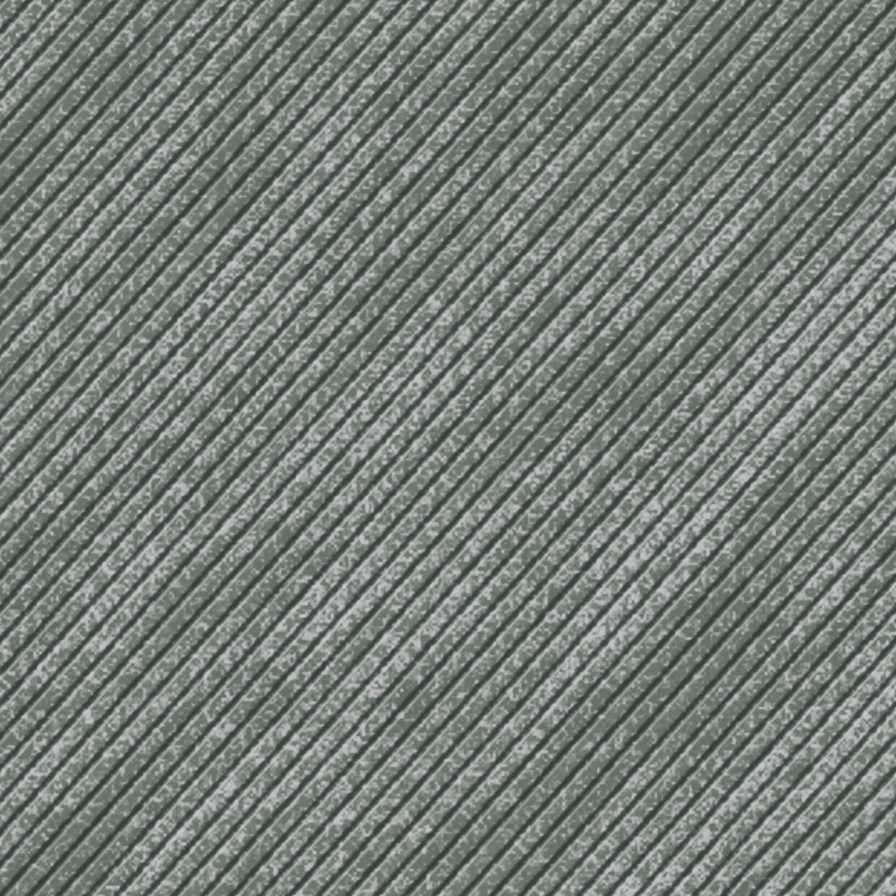
This texture is drawn by a three.js fragment shader. Its source:

```glsl
varying vec2 vUv;

const vec2 STRIPES = vec2(31.0, 28.0);  // repeats across and down
const float GROOVE_CORE = 0.02;         // widths in fractions of one stripe
const float GROOVE_EDGE = 0.22;
const float RIM_CENTER = 0.24;
const float RIM_WIDTH = 0.13;
const float RIM_STRENGTH = 0.75;
const float GRAIN_SCALE = 205.0;
const float FINE_GRAIN_SCALE = 310.0;
const vec2 STREAK_SCALE = vec2(2.4, 10.0);
const vec2 SCRATCH_SCALE = vec2(7.0, 32.0);

const vec3 PAINT_DARK = vec3(0.36, 0.41, 0.37);
const vec3 PAINT_LIGHT = vec3(0.50, 0.54, 0.50);
const vec3 WORN_COLOR = vec3(0.80, 0.79, 0.81);
const vec3 GROOVE_COLOR = vec3(0.20, 0.23, 0.22);
const vec3 RIM_COLOR = vec3(0.77, 0.80, 0.78);

float hash(vec2 p) {
  return fract(sin(dot(p, vec2(127.1, 311.7))) * 43758.5453);
}

float noise(vec2 p) {
  vec2 cell = floor(p);
  vec2 f = fract(p);
  f = f * f * (3.0 - 2.0 * f);
  float low = mix(hash(cell), hash(cell + vec2(1.0, 0.0)), f.x);
  float high = mix(hash(cell + vec2(0.0, 1.0)), hash(cell + vec2(1.0, 1.0)), f.x);
  return mix(low, high, f.y);
}

void main() {
  // Slanted frame: x runs along the stripes, y across them
  float stripePos = STRIPES.x * vUv.x - STRIPES.y * vUv.y;
  float alongPos = STRIPES.y * vUv.x + STRIPES.x * vUv.y;
  vec2 slanted = vec2(alongPos, stripePos) * 2.0 / (STRIPES.x + STRIPES.y);
  float offset = stripePos - floor(stripePos + 0.5);
  float bandId = floor(stripePos);

  // Wear drawn out along the stripes, varied per stripe
  float streak = noise(slanted * STREAK_SCALE + 13.7);
  float scratch = noise(slanted * SCRATCH_SCALE + 41.3);
  float stripeWear = noise(vec2(slanted.x * 4.0, bandId * 7.0 + 0.5));
  float wear = 0.45 * streak + 0.25 * scratch + 0.30 * stripeWear;
  wear = smoothstep(0.10, 0.95, wear);

  // Grain shows through more where the paint is worn
  float grain = 0.55 * noise(vUv * GRAIN_SCALE)
              + 0.45 * noise(vUv * FINE_GRAIN_SCALE + 71.0);
  float threshold = mix(0.50, 0.16, wear);
  float speckle = smoothstep(threshold, threshold + 0.62, grain);

  vec3 color = mix(PAINT_DARK, PAINT_LIGHT, 0.4 * scratch + 0.6 * grain);
  color = mix(color, WORN_COLOR, 0.85 * speckle);

  // Bright rim beside each groove
  float rim = 1.0 - smoothstep(0.0, RIM_WIDTH, abs(offset - RIM_CENTER));
  color = mix(color, RIM_COLOR, rim * RIM_STRENGTH * (0.5 + 0.5 * wear));

  // Dark groove with a soft, slightly uneven edge
  float rough = 0.06 * (grain - 0.5);
  float groove = 1.0 - smoothstep(GROOVE_CORE, GROOVE_EDGE, abs(offset) + rough);
  color = mix(color, GROOVE_COLOR, groove * (0.97 - 0.15 * wear));

  gl_FragColor = vec4(color, 1.0);
}
```
